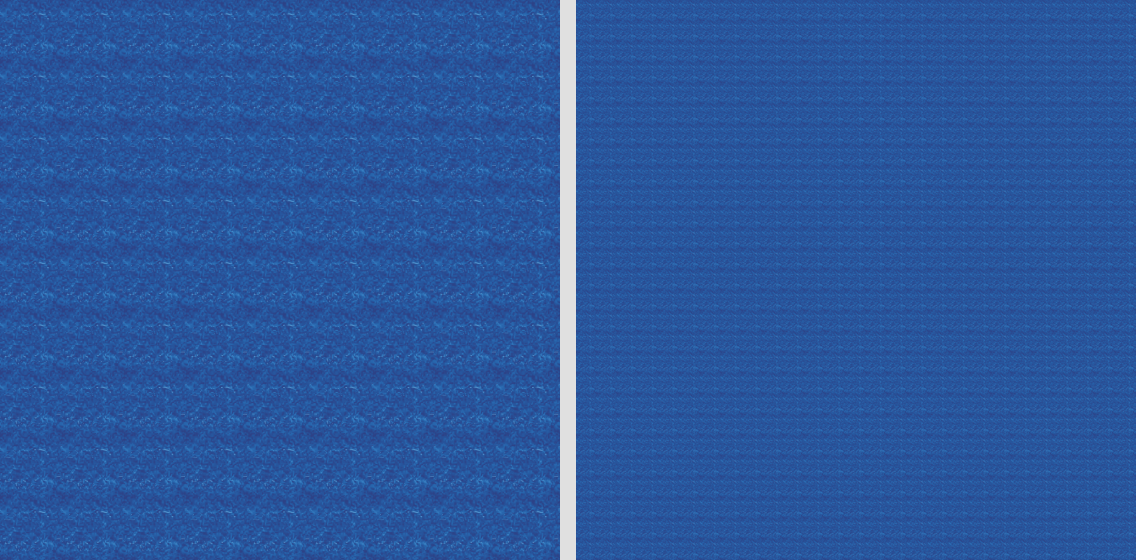
Left, the tile; right, the same tile 3 across and 3 down.
This texture is drawn by a Shadertoy shader. Its source:

```glsl
// Mottled blue cloth: one speckled tile repeated 9 by 9, with darker weft bands,
// small curled light flecks and violet pits. All noise wraps on the tile, so it
// is seamless; each pixel averages a 2 by 2 grid of samples.

float hash(vec2 p, float seed) {
    vec3 q = fract(vec3(p.xyx + seed) * vec3(0.1031, 0.1030, 0.0973));
    q += dot(q, q.yzx + 33.33);
    return fract((q.x + q.y) * q.z);
}

// Value noise over the unit square, wrapping after a whole number of cells
float wrapNoise(vec2 p, vec2 cells, float seed) {
    p *= cells;
    vec2 i = floor(p), f = fract(p);
    f = f * f * (3.0 - 2.0 * f);
    vec2 a = mod(i, cells), b = mod(i + 1.0, cells);
    return mix(mix(hash(a, seed), hash(vec2(b.x, a.y), seed), f.x),
               mix(hash(vec2(a.x, b.y), seed), hash(b, seed), f.x), f.y);
}

// Blue ramp from violet navy to light azure
vec3 dyeRamp(float t) {
    vec3 c = mix(vec3(0.175, 0.26, 0.53), vec3(0.152, 0.33, 0.61), smoothstep(0.0, 0.5, t));
    c = mix(c, vec3(0.155, 0.40, 0.68), smoothstep(0.45, 0.85, t));
    return mix(c, vec3(0.22, 0.50, 0.76), smoothstep(0.8, 1.15, t));
}

vec3 cloth(vec2 uv) {
    vec2 tile = fract(uv * 9.0);

    // Bend the coordinates a little so the specks curl
    vec2 bend = vec2(wrapNoise(tile, vec2(14.0), 3.0), wrapNoise(tile, vec2(14.0), 17.0)) - 0.5;
    vec2 p = tile + 0.035 * bend;

    // Mottling, weakest at the coarse scale and strongest in the grain
    float tone = 0.48;
    tone += 0.12 * (wrapNoise(p, vec2(7.0), 41.0) - 0.5);
    tone += 0.30 * (wrapNoise(p, vec2(20.0, 22.0), 59.0) - 0.5);
    tone += 0.80 * (wrapNoise(p, vec2(37.0, 39.0), 83.0) - 0.5);

    // Two dark bands per tile, the one on the tile edge stronger
    float band = -cos(12.56637 * tile.y);
    tone += 0.05 * band - 0.02 * cos(6.283185 * tile.y);
    vec2 edge = min(tile, 1.0 - tile);
    tone -= 0.12 * (1.0 - smoothstep(0.0, 0.04, edge.y));
    tone -= 0.08 * (1.0 - smoothstep(0.0, 0.02, edge.x));

    // Faint uneven dye over the whole canvas
    tone += 0.02 * (wrapNoise(uv, vec2(4.0), 7.0) - 0.5);

    // Short curled strokes along noise contours, mostly in the light bands
    float contour = abs(wrapNoise(p, vec2(19.0, 21.0), 101.0) - 0.52);
    float patches = smoothstep(0.48, 0.75, wrapNoise(tile, vec2(13.0, 12.0), 127.0) + 0.08 * band);
    tone += 0.32 * patches * (1.0 - smoothstep(0.03, 0.13, contour));

    // Violet pits and sparse bright glints
    float pits = smoothstep(0.70, 0.90, wrapNoise(p, vec2(34.0, 32.0), 149.0));
    float glints = smoothstep(0.82, 0.96, wrapNoise(p, vec2(32.0, 30.0), 173.0));
    vec3 color = dyeRamp(tone);
    color = mix(color, vec3(0.18, 0.25, 0.52), 0.6 * pits);
    return mix(color, vec3(0.40, 0.66, 0.86), 0.6 * glints * smoothstep(-0.2, 0.7, band));
}

void mainImage(out vec4 fragColor, in vec2 fragCoord) {
    vec3 sum = vec3(0.0);
    for (int k = 0; k < 4; k++) {
        vec2 offset = vec2(k % 2, k / 2) * 0.5 - 0.25;
        sum += cloth((fragCoord + offset) / iResolution.xy);
    }
    fragColor = vec4(sum / 4.0, 1.0);
}
```
